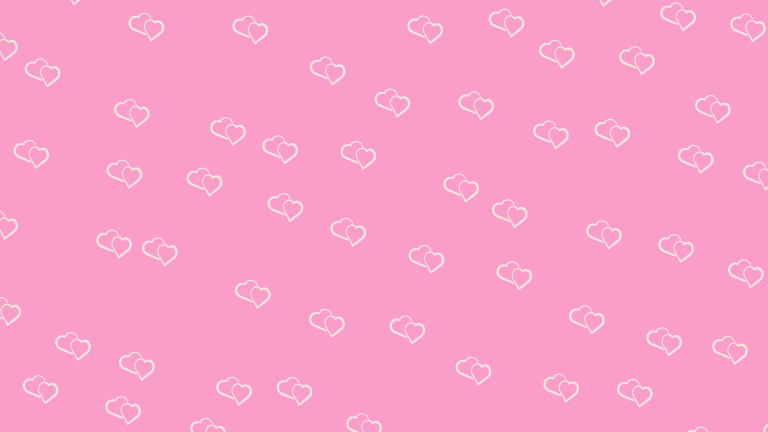
Give the GLSL for this pattern, as a WebGL 2 fragment shader.

```glsl
#version 300 es
precision highp float;
// Pairs of outlined cream hearts scattered over flat pink.
// A tilted, jittered grid places the pairs; each heart is a distance
// function stroked with a pen that swells towards one side.

uniform vec2 u_resolution;
out vec4 fragColor;

const vec3 PINK = vec3(0.98, 0.62, 0.79);
const vec3 CREAM = vec3(0.94, 0.91, 0.88);

// Lengths are fractions of the canvas height, angles are radians.
const float CELL = 0.185;
const float GRID_TILT = 0.28;
const float JITTER = 0.46;
const float THIN = 0.0012;
const float THICK = 0.0026;
const float GAP = 0.0025;

const vec2 LEFT_TIP = vec2(-0.003, -0.0185);
const float LEFT_LEAN = -0.40;
const vec2 LEFT_SIZE = vec2(0.042, 0.043);
const vec2 RIGHT_TIP = vec2(0.009, -0.0325);
const float RIGHT_LEAN = 0.20;
const vec2 RIGHT_SIZE = vec2(0.036, 0.042);

vec2 hash22(vec2 p) {
    vec3 q = fract(p.xyx * vec3(0.1031, 0.103, 0.0973));
    q += dot(q, q.yzx + 33.33);
    return fract((q.xx + q.yz) * q.zy);
}

mat2 rotation(float angle) {
    float c = cos(angle), s = sin(angle);
    return mat2(c, s, -s, c);
}

// Signed distance to a unit heart whose tip is at the origin.
float heartDistance(vec2 p) {
    p.x = abs(p.x);
    if (p.x + p.y > 1.0) return length(p - vec2(0.25, 0.75)) - sqrt(0.125);
    float toNotch = length(p - vec2(0.0, 1.0));
    float toSide = length(p - 0.5 * max(p.x + p.y, 0.0));
    return min(toNotch, toSide) * sign(p.x - p.y);
}

// Share of a pixel covered by a line, right for lines thinner than a pixel.
float strokeCoverage(float d, float halfWidth, float pixel) {
    vec2 edges = vec2(halfWidth, -halfWidth) - d;
    vec2 cover = clamp(0.5 + edges / pixel, 0.0, 1.0);
    return cover.x - cover.y;
}

// Half width of the pen: boldSide is -1 for left, 1 for right.
float penWidth(float x, float boldSide) {
    return mix(THIN, THICK, smoothstep(-0.5, 0.5, x * boldSide));
}

// Two leaning hearts; the right one covers part of the left one.
float heartPair(vec2 p, float pixel) {
    vec2 leftPos = rotation(LEFT_LEAN) * (p - LEFT_TIP) / LEFT_SIZE;
    vec2 rightPos = rotation(RIGHT_LEAN) * (p - RIGHT_TIP) / RIGHT_SIZE;
    float leftDist = heartDistance(leftPos) * LEFT_SIZE.x;
    float rightDist = heartDistance(rightPos) * RIGHT_SIZE.x;

    float leftInk = strokeCoverage(leftDist, penWidth(leftPos.x, -1.0), pixel);
    float rightInk = strokeCoverage(rightDist, penWidth(rightPos.x, 1.0), pixel);
    leftInk *= clamp(0.5 + (rightDist - GAP) / pixel, 0.0, 1.0);
    return max(leftInk, rightInk);
}

void main() {
    float pixel = 1.0 / u_resolution.y;
    vec2 pos = gl_FragCoord.xy * pixel;
    mat2 tilt = rotation(-GRID_TILT);
    vec2 cell = floor(pos * tilt / CELL);

    // Gather ink from this cell and its neighbours.
    float ink = 0.0;
    for (int y = -1; y <= 1; y++) {
        for (int x = -1; x <= 1; x++) {
            vec2 id = cell + vec2(x, y);
            vec2 shift = JITTER * (hash22(id + 57.0) - 0.5);
            vec2 center = tilt * ((id + 0.5 + shift) * CELL);
            ink = max(ink, heartPair(pos - center, pixel));
        }
    }

    fragColor = vec4(mix(PINK, CREAM, ink), 1.0);
}
```
